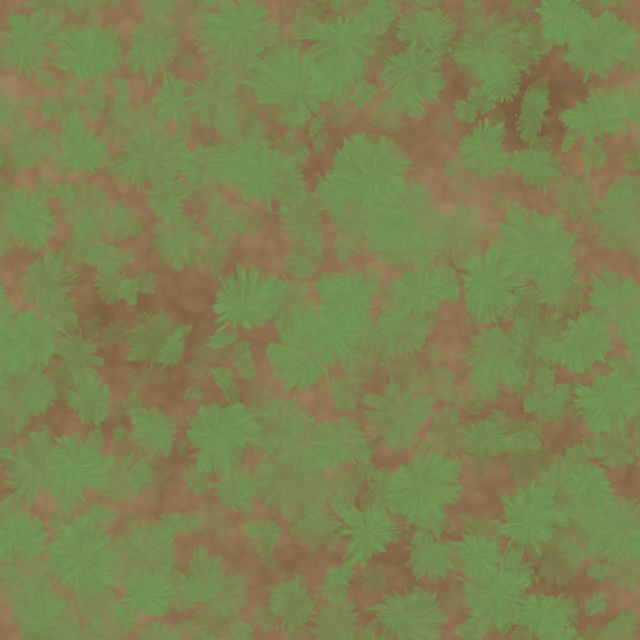
A three.js fragment shader for this texture:

```glsl
// Patchy grass on bare earth: soft pebbly soil built from wrapping noise and
// cell domes, covered by three layers of scattered tufts whose radial blades
// are drawn as noise in polar coordinates. Every lattice wraps, so it tiles.
varying vec2 vUv;

const float TAU = 6.2831853;
const vec3 SOIL_DARK = vec3(0.475, 0.370, 0.255);
const vec3 SOIL_LIGHT = vec3(0.610, 0.510, 0.375);
const vec3 GRASS = vec3(0.438, 0.582, 0.328);

float hash(vec2 p) {
  return fract(sin(dot(p, vec2(127.1, 311.7))) * 43758.5453);
}

vec2 hash2(vec2 p) {
  return vec2(hash(p), hash(p + 37.3));
}

// Value noise that repeats after period lattice steps.
float noise(vec2 p, vec2 period, float seed) {
  vec2 i = floor(p);
  vec2 f = fract(p);
  f = f * f * (3.0 - 2.0 * f);
  vec2 lo = mod(i, period) + seed;
  vec2 hi = mod(i + 1.0, period) + seed;
  float bottom = mix(hash(lo), hash(vec2(hi.x, lo.y)), f.x);
  float top = mix(hash(vec2(lo.x, hi.y)), hash(hi), f.x);
  return mix(bottom, top, f.y);
}

float tiledNoise(vec2 p, float repeats, float seed) {
  return noise(p * repeats, vec2(repeats), seed);
}

float fbm(vec2 p, float repeats, float seed) {
  float sum = 0.0;
  float weight = 0.5;
  for (int i = 0; i < 5; i++) {
    sum += weight * tiledNoise(p, repeats, seed);
    repeats *= 2.0;
    seed += 11.0;
    weight *= 0.55;
  }
  return sum / 1.055;
}

vec2 warp(vec2 p, float repeats, float amount, float seed) {
  vec2 shift = vec2(tiledNoise(p, repeats, seed), tiledNoise(p, repeats, seed + 5.0));
  return p + amount * (shift - 0.5);
}

// Soft rounded lumps, each with its own brightness.
float pebbles(vec2 p, float cells, float seed) {
  vec2 q = p * cells;
  vec2 base = floor(q);
  float lump = 0.0;
  for (int y = -1; y <= 1; y++) {
    for (int x = -1; x <= 1; x++) {
      vec2 cell = base + vec2(float(x), float(y));
      vec2 id = mod(cell, cells) + seed;
      float d = length(q - cell - hash2(id));
      float dome = 1.0 - smoothstep(0.2, 0.75, d);
      lump = max(lump, dome * (0.25 + 0.75 * hash(id + 71.0)));
    }
  }
  return lump;
}

vec3 soil(vec2 p) {
  vec2 q = warp(p, 24.0, 0.02, 3.0);
  float tone = 0.5 + 1.25 * (fbm(p, 6.0, 17.0) - 0.5);
  tone += 0.28 * (pebbles(q, 30.0, 41.0) - 0.4);
  tone += 0.18 * (pebbles(q, 53.0, 83.0) - 0.4);
  return mix(SOIL_DARK, SOIL_LIGHT, clamp(tone, 0.0, 1.0));
}

// One tuft: x is its cover, y the brightness of its blades.
vec2 tuft(vec2 offset, float radius, float blades, float bend, float seed) {
  float d = length(offset) / radius;
  float turn = atan(offset.y, offset.x + 0.0001) / TAU + bend * d;
  float lobe = noise(vec2(turn * 6.0, 0.5), vec2(6.0, 8.0), seed);
  float blade = noise(vec2(turn * blades, d * 3.0), vec2(blades, 16.0), seed + 7.0);
  float fine = noise(vec2(turn * blades * 2.0, d * 5.0), vec2(blades * 2.0, 16.0), seed + 19.0);
  float streak = 0.6 * blade + 0.4 * fine;
  float edge = 0.62 + 0.42 * lobe + 0.65 * (streak - 0.5);
  float cover = smoothstep(-0.13, 0.15, edge - d);
  return vec2(cover * mix(0.78, 1.0, streak), streak);
}

// Scatters tufts on a wrapping grid; ranges run from x to y.
vec3 tuftLayer(vec3 color, vec2 p, float cells, float share, vec2 radii, vec2 opacity, float blades, float seed) {
  vec2 q = p * cells;
  vec2 base = floor(q);
  for (int y = -1; y <= 1; y++) {
    for (int x = -1; x <= 1; x++) {
      vec2 cell = base + vec2(float(x), float(y));
      vec2 id = mod(cell, cells) + seed;
      vec2 center = cell + 0.15 + 0.7 * hash2(id);
      float radius = mix(radii.x, radii.y, hash(id + 13.0));
      float bend = 0.12 * (hash(id + 29.0) - 0.5);
      vec2 t = tuft(q - center, radius, blades, bend, floor(90.0 * hash(id + 53.0)));
      float alpha = t.x * mix(opacity.x, opacity.y, hash(id + 67.0));
      alpha *= step(hash(id + 97.0), share);
      color = mix(color, GRASS * (0.93 + 0.13 * t.y), alpha);
    }
  }
  return color;
}

void main() {
  vec2 p = warp(warp(vUv, 13.0, 0.03, 61.0), 48.0, 0.006, 23.0);
  vec3 color = soil(vUv);
  color = tuftLayer(color, p, 14.0, 0.70, vec2(0.38, 0.70), vec2(0.25, 0.75), 34.0, 7.0);
  color = tuftLayer(color, p, 25.0, 0.50, vec2(0.30, 0.65), vec2(0.25, 0.80), 20.0, 131.0);
  color = tuftLayer(color, p, 10.0, 0.78, vec2(0.36, 0.64), vec2(0.55, 1.00), 44.0, 211.0);
  gl_FragColor = vec4(color, 1.0);
}
```
